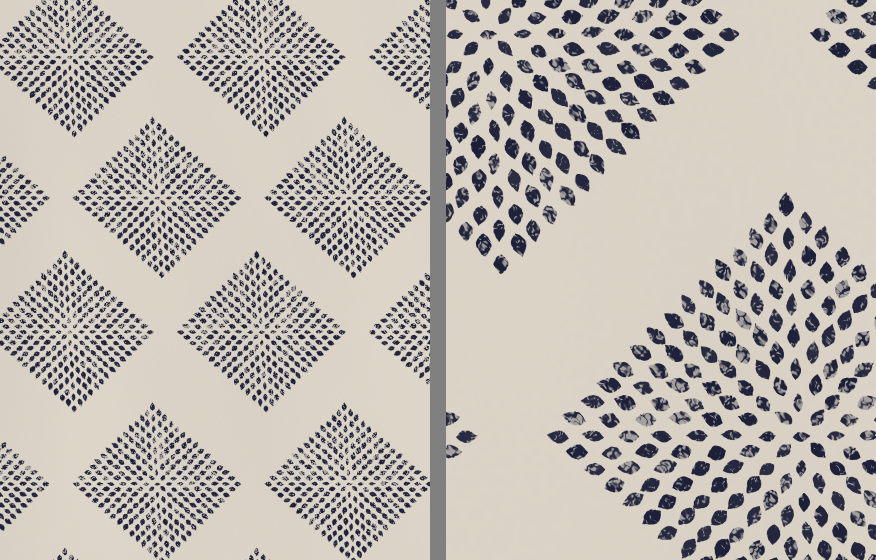
Left, the full canvas; right, a detail of the centre.
Write a Shadertoy shader that draws this pattern.

```glsl
// Staggered diamonds of radiating leaf-shaped dabs, block printed in worn navy on cream cloth.

// Lengths are fractions of the canvas height.
const vec3  CLOTH        = vec3(0.858, 0.828, 0.778);
const vec3  INK          = vec3(0.105, 0.120, 0.215);
const vec2  FIRST_CENTRE = vec2(0.1245, 0.1016); // from the top left
const float COLUMN_STEP  = 0.3425;
const float ODD_SHIFT    = 0.1563;  // sideways offset of odd rows
const float ODD_DROP     = 0.0111;  // downward offset of odd rows
const float ROW_STEP     = 0.2357;
const float ROW_GROWTH   = 0.0049;  // rows open up toward the bottom
const int   ROWS         = 5;
const float RINGS        = 7.0;     // rings of petals around each centre
const vec2  PETAL_STEP   = vec2(0.01025, 0.00975);
const vec2  PETAL_HALF   = vec2(0.0067, 0.0041); // half length, half width
const float SHEAR        = 0.060;
const float JITTER       = 0.0010;
const float SPECKLE_FREQ = 270.0;
const float WEAR         = 0.27;

vec2 hash2(vec2 p) {
    vec3 h = fract(p.xyx * vec3(0.1031, 0.1030, 0.0973));
    h += dot(h, h.yzx + 33.33);
    return fract((h.xx + h.yz) * h.zy);
}

// Cellular noise: distance to the nearest scattered point.
float cellular(vec2 p) {
    vec2 cell = floor(p);
    float nearest = 2.0;
    for (int y = -1; y <= 1; y++)
        for (int x = -1; x <= 1; x++) {
            vec2 c = cell + vec2(x, y);
            nearest = min(nearest, length(c + hash2(c + 71.0) - p));
        }
    return nearest;
}

// Slow layered sines, about -1 to 1.
float waves(vec2 p) {
    return 0.5 * sin(p.x + 1.7 * sin(0.8 * p.y))
         + 0.3 * sin(1.9 * p.y - 1.3 * p.x + 2.0)
         + 0.2 * sin(3.7 * p.x + 2.9 * p.y);
}

// Pointed leaf along x, fuller toward its inner end.
float petalDistance(vec2 p, vec2 halfSize) {
    float t = clamp(p.x / halfSize.x, -1.6, 1.6);
    float edge = halfSize.y * (1.0 - t * t) * (1.0 - 0.22 * t);
    float slope = 2.0 * t * halfSize.y / halfSize.x;
    float side = (abs(p.y) - edge) / sqrt(1.0 + slope * slope);
    return max(side, abs(p.x) - halfSize.x);
}

// Ink coverage of one diamond; q is measured from its centre.
float diamondInk(vec2 q, vec2 seed, float speckle, float rough, float aa) {
    q.x += SHEAR * q.y;
    vec2 a = q / PETAL_STEP;
    if (abs(a.x) + abs(a.y) > 2.0 * RINGS + 3.0) return 0.0;
    vec2 nearest = round(0.5 * vec2(a.x + a.y, a.x - a.y));
    float ink = 0.0;
    for (int j = -1; j <= 1; j++)
        for (int i = -1; i <= 1; i++) {
            vec2 id = nearest + vec2(i, j);
            float ring = max(abs(id.x), abs(id.y));
            if (ring > RINGS) continue;
            vec2 rnd = hash2(id + 40.0 + seed * 37.0);
            vec2 shape = hash2(id + 90.0);
            vec2 centre = vec2(id.x + id.y, id.x - id.y) * PETAL_STEP;

            // Each petal points away from the centre, with a slight wobble.
            float angle = ring > 0.0 ? atan(centre.y, centre.x) : 0.0;
            angle += 0.40 * (shape.x - 0.5);
            vec2 dir = vec2(cos(angle), sin(angle));
            vec2 d = q - centre - JITTER * (2.0 * shape - 1.0);
            vec2 local = vec2(dot(d, dir), dot(d, vec2(-dir.y, dir.x)));

            // Petals are slimmer near the centre and along the axes.
            float grow = mix(0.80, 1.0, smoothstep(0.0, 4.0, ring));
            float onAxis = abs(id.x) == abs(id.y) && ring < RINGS ? 0.82 : 1.0;
            vec2 size = PETAL_HALF * grow * vec2(1.0, onAxis);
            size *= 0.90 + 0.20 * vec2(shape.y, rnd.y);

            // Missing ink, more in the upper half.
            float wear = WEAR * (0.35 + 1.2 * rnd.x * rnd.x) + 0.06 * sign(centre.y)
                       + 0.09 * waves(q * 45.0 + seed * 5.0);
            float pits = 1.0 - smoothstep(wear - 0.16, wear + 0.24, speckle);
            float cover = 1.0 - smoothstep(-aa, aa, petalDistance(local, size) + rough);
            ink = max(ink, cover * (1.0 - 0.72 * pits) * (0.92 + 0.08 * rnd.y));
        }
    return ink;
}

void mainImage(out vec4 fragColor, in vec2 fragCoord) {
    vec2 p = fragCoord / iResolution.y;
    float aa = 0.75 / iResolution.y;

    // Warped, slightly slanted specks look like dragged ink.
    vec2 drag = vec2(p.x + 0.3 * p.y, 0.8 * p.y - 0.3 * p.x) * SPECKLE_FREQ;
    drag += 0.6 * vec2(waves(p.yx * 420.0), waves(p * 370.0 + 3.0));
    float speckle = cellular(drag);
    float rough = 0.0007 * (0.5 - speckle);

    // Staggered rows, counted from the top.
    float ink = 0.0;
    for (int i = 0; i < ROWS; i++) {
        float row = float(i);
        float odd = mod(row, 2.0);
        float top = FIRST_CENTRE.y + row * (ROW_STEP + ROW_GROWTH * row) + odd * ODD_DROP;
        float left = FIRST_CENTRE.x + odd * ODD_SHIFT;
        float column = round((p.x - left) / COLUMN_STEP);
        vec2 centre = vec2(left + column * COLUMN_STEP, 1.0 - top);
        ink = max(ink, diamondInk(p - centre, vec2(column, row), speckle, rough, aa));
    }

    // Soft folds and faint grain in the cloth.
    float shade = 1.0 + 0.012 * waves(p * vec2(9.0, 2.5)) - 0.02 * smoothstep(0.15, 0.0, p.x);
    shade += 0.006 * (cellular(p * 150.0) - 0.5);
    fragColor = vec4(mix(CLOTH * shade, INK, ink), 1.0);
}
```
